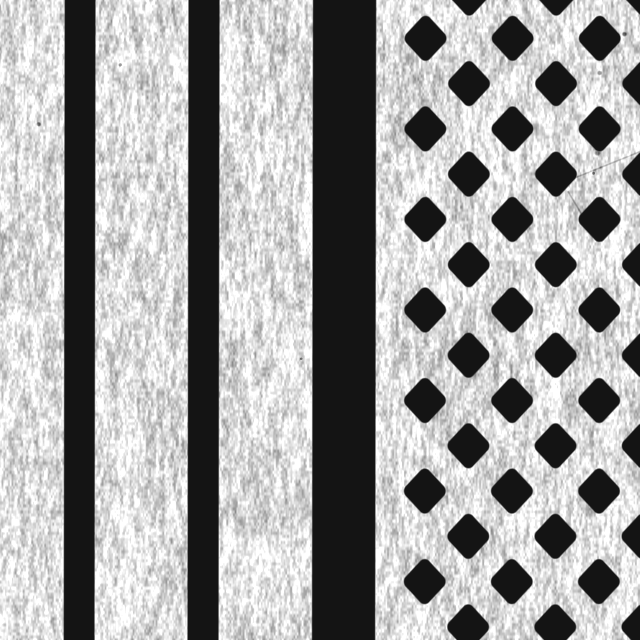
A Shadertoy shader for this pattern:

```glsl
// Brushed pale metal with three dark vertical slots and a staggered grid of rounded diamond holes.

const float HOLE_TONE = 0.078;
const vec2 GRID_ORIGIN = vec2(0.6650, 0.9401);
const vec2 GRID_STEP = vec2(0.1361, 0.14148);

// Sine-free hash
float hash(vec2 p) {
    vec3 q = fract(p.xyx * 0.1031);
    q += dot(q, q.yzx + 33.33);
    return fract((q.x + q.y) * q.z);
}

float valueNoise(vec2 p) {
    vec2 cell = floor(p);
    vec2 f = fract(p);
    f = f * f * (3.0 - 2.0 * f);
    vec2 e = vec2(1.0, 0.0);
    return mix(mix(hash(cell), hash(cell + e.xy), f.x),
               mix(hash(cell + e.yx), hash(cell + e.xx), f.x), f.y);
}

// Distance functions
float slotDistance(float x, float center, float halfWidth) {
    return abs(x - center) - halfWidth;
}

float diamondDistance(vec2 p, float halfSide, float radius) {
    p *= vec2(1.04, 0.965);
    vec2 q = abs(vec2(p.x + p.y, p.x - p.y) * 0.70711) - halfSide + radius;
    return length(max(q, 0.0)) + min(max(q.x, q.y), 0.0) - radius;
}

float segmentDistance(vec2 p, vec2 a, vec2 b) {
    vec2 ab = b - a;
    return length(p - a - ab * clamp(dot(p - a, ab) / dot(ab, ab), 0.0, 1.0));
}

// Diamond lattice that extends rightward from its first column
float latticeDistance(vec2 p, vec2 origin, vec2 spacing) {
    vec2 cell = round((p - origin) / spacing);
    cell.x = max(cell.x, 0.0);
    return diamondDistance(p - origin - cell * spacing, 0.0270, 0.0104);
}

// Metal grain, stretched along the vertical brushing direction
float brushedTone(vec2 p) {
    float grain = 0.32 * valueNoise(p * vec2(390.0, 210.0));
    grain += 0.36 * valueNoise(p * vec2(230.0, 65.0) + 17.0);
    grain += 0.20 * valueNoise(p * vec2(110.0, 24.0) + 43.0);
    grain += 0.12 * valueNoise(p * vec2(22.0, 9.0) + 71.0);
    return 0.88 + 0.85 * (grain - 0.5);
}

// Sparse dark specks, one candidate per cell
float specks(vec2 p, float cells, float density) {
    vec2 cell = floor(p * cells);
    vec2 offset = 0.25 + 0.5 * vec2(hash(cell + 5.3), hash(cell + 9.7));
    float radius = mix(0.06, 0.15, hash(cell + 21.1));
    float spot = 1.0 - smoothstep(0.3 * radius, radius, length(fract(p * cells) - offset));
    return spot * step(hash(cell + 31.9), density);
}

void mainImage(out vec4 fragColor, in vec2 fragCoord) {
    vec2 uv = fragCoord / iResolution.xy;
    vec2 p = uv;
    p.x += 0.0016 * (1.0 - uv.y); // slight lean of the whole sheet
    float soft = max(0.0016, 0.8 / iResolution.y);

    // Slots and holes
    float slots = slotDistance(p.x, 0.1252, 0.0241);
    slots = min(slots, slotDistance(p.x, 0.3188, 0.0243));
    slots = min(slots, slotDistance(p.x, 0.5384, 0.0494));
    float holes = latticeDistance(p, GRID_ORIGIN, GRID_STEP);
    holes = min(holes, latticeDistance(p, GRID_ORIGIN + GRID_STEP * vec2(0.5, -0.5), GRID_STEP));

    // Metal with bright slot rims, specks and fine scratches
    float metal = brushedTone(p);
    metal += 0.08 * exp(-max(slots, 0.0) / 0.004);
    float wear = smoothstep(0.6, 1.0, uv.x) * smoothstep(0.5, 1.0, uv.y);
    metal -= 0.45 * specks(p, 24.0, 0.012 + 0.08 * wear);
    float scratch = segmentDistance(uv, vec2(0.898, 0.722), vec2(1.0, 0.763));
    scratch = min(scratch, segmentDistance(uv, vec2(0.888, 0.700), vec2(0.930, 0.630)));
    metal -= 0.22 * (1.0 - smoothstep(0.0, 0.0025, scratch));
    metal = clamp(metal, 0.0, 1.0);

    float cover = smoothstep(-soft, soft, min(slots, holes));
    fragColor = vec4(vec3(mix(HOLE_TONE, metal, cover)), 1.0);
}
```
